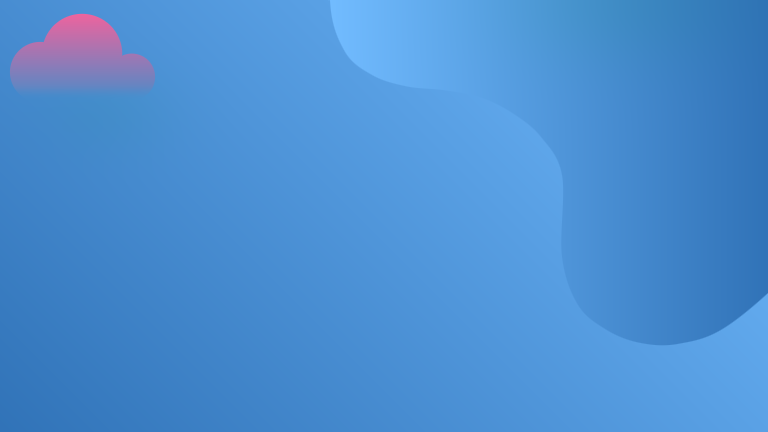
This background is drawn by a WebGL 2 fragment shader. Its source:

```glsl
#version 300 es
precision highp float;

uniform vec2 u_resolution;
out vec4 outColor;

// Colours
const vec3 DEEP_BLUE  = vec3(0.19, 0.45, 0.72);
const vec3 LIGHT_BLUE = vec3(0.445, 0.735, 1.0);
const vec3 CLOUD_PINK = vec3(0.93, 0.39, 0.62);
const vec3 CLOUD_BASE = vec3(0.28, 0.55, 0.79);
const vec3 TEAL_TINT  = vec3(-0.03, 0.0, -0.045);

// Lengths are in canvas heights; y runs down from the top edge
const float WAVE_LEFT  = 0.764;   // x of the light end of the wave
const float WAVE_RIGHT = 1.778;   // x of the dark end of the wave
const float WAVE_SHEAR = 0.5;     // lean that keeps the edge single valued
const float WAVE_START = 0.6713;
const float WAVE_STEP  = 0.0926;
const int   WAVE_KNOTS = 18;
const float WAVE_DEPTH[WAVE_KNOTS] = float[](
    -0.220, 0.000, 0.118, 0.174, 0.200, 0.209, 0.226, 0.263, 0.318,
     0.407, 0.593, 0.705, 0.762, 0.793, 0.796, 0.755, 0.613, 0.394);

const vec3 PUFF_TOP   = vec3(0.190, 0.125, 0.093);  // centre, radius
const vec3 PUFF_LEFT  = vec3(0.093, 0.167, 0.070);
const vec3 PUFF_RIGHT = vec3(0.305, 0.178, 0.054);
const float CLOUD_TOP    = 0.032;
const float CLOUD_BOTTOM = 0.236;

// Catmull-Rom curve through the depths of the wave
float waveDepth(float s) {
    float k = clamp((s - WAVE_START) / WAVE_STEP, 1.0, float(WAVE_KNOTS) - 2.001);
    int i = int(k);
    float t = fract(k);
    float a = WAVE_DEPTH[i - 1], b = WAVE_DEPTH[i];
    float c = WAVE_DEPTH[i + 1], d = WAVE_DEPTH[i + 2];
    return b + 0.5 * t * (c - a + t * (2.0 * a - 5.0 * b + 4.0 * c - d
             + t * (3.0 * (b - c) + d - a)));
}

float disk(vec2 p, vec3 puff) {
    return length(p - puff.xy) - puff.z;
}

float box(vec2 p, vec2 low, vec2 high) {
    vec2 q = abs(p - 0.5 * (low + high)) - 0.5 * (high - low);
    return length(max(q, 0.0)) + min(max(q.x, q.y), 0.0);
}

float cloud(vec2 p) {
    float puffs = min(disk(p, PUFF_TOP), min(disk(p, PUFF_LEFT), disk(p, PUFF_RIGHT)));
    return min(puffs, box(p, vec2(PUFF_LEFT.x, PUFF_LEFT.y),
                             vec2(PUFF_RIGHT.x, CLOUD_BOTTOM)));
}

// Coverage of a shape that is negative inside
float cover(float d, float pixel) {
    return clamp(0.5 - d / pixel, 0.0, 1.0);
}

float glow(vec2 p, vec2 centre, vec2 size) {
    vec2 q = (p - centre) / size;
    return exp(-dot(q, q));
}

void main() {
    vec2 p = gl_FragCoord.xy / u_resolution.y;
    float aspect = u_resolution.x / u_resolution.y;
    float pixel = 1.0 / u_resolution.y;

    // Diagonal backdrop
    vec3 color = mix(DEEP_BLUE, LIGHT_BLUE, (p.x + p.y) / (aspect + 1.0));
    p.y = 1.0 - p.y;
    color += 0.6 * TEAL_TINT * glow(p, vec2(0.25, 0.26), vec2(0.16, 0.10));

    // Wave in the upper right
    float edge = p.y - waveDepth(p.x + WAVE_SHEAR * p.y);
    float across = clamp((p.x - WAVE_LEFT) / (WAVE_RIGHT - WAVE_LEFT), 0.0, 1.0);
    vec3 wave = mix(LIGHT_BLUE, DEEP_BLUE, across);
    wave += TEAL_TINT * glow(p, vec2(1.42, 0.0), vec2(0.32, 0.15));
    color = mix(color, wave, cover(edge, max(fwidth(edge), 0.5 * pixel)));

    // Cloud that melts into the backdrop
    float fall = clamp((p.y - CLOUD_TOP) / (CLOUD_BOTTOM - CLOUD_TOP), 0.0, 1.0);
    vec3 cloudColor = mix(CLOUD_PINK, CLOUD_BASE, fall);
    float opacity = 1.0 - smoothstep(0.8, 1.0, fall);
    color = mix(color, cloudColor, opacity * cover(cloud(p), pixel));

    outColor = vec4(color, 1.0);
}
```
